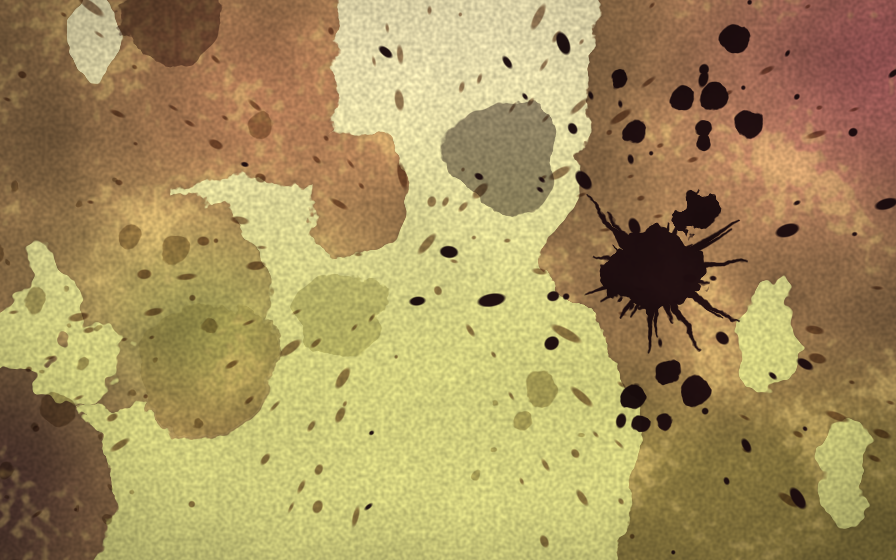
A WebGL 2 fragment shader for this texture:

```glsl
#version 300 es
precision highp float;
// Stained paper: ragged washes of tan, rose and green around a pale centre,
// with translucent blots, an ink splat, thrown drops and fine grain.
// Distance fields bent by gradient noise; one unit is the canvas height.

uniform vec2 u_resolution;
out vec4 fragColor;

const vec3 PAPER_LOW = vec3(.82, .81, .49), PAPER_HIGH = vec3(.91, .87, .69);
const vec3 TAN = vec3(.69, .53, .34), ROSE = vec3(.74, .41, .41);
const vec3 RUST = vec3(.69, .47, .33), UMBER = vec3(.47, .36, .24);
const vec3 DARK = vec3(.31, .21, .18), GREEN = vec3(.70, .67, .37);
const vec3 OLIVE = vec3(.55, .48, .25), SPONGE = vec3(.82, .71, .43);
const vec3 INK = vec3(.10, .04, .05);
const vec2 HUB = vec2(1.165, .515);  // centre of the ink splat
const float RAGGED = .055;           // coarse bend of wash edges
const float FRAYED = .02;            // fine bend of wash edges
const float GRAIN = .13;
const int RAYS = 26, BIG_DROPS = 13;

vec2 hash2(vec2 p) {
    vec3 a = fract(p.xyx * vec3(.1031, .1030, .0973));
    a += dot(a, a.yzx + 33.33);
    return fract((a.xx + a.yz) * a.zy);
}

float corner(vec2 cell, vec2 offset) {
    float a = 6.2832 * hash2(cell).x;
    return dot(vec2(cos(a), sin(a)), offset);
}

float noise(vec2 p) {
    vec2 i = floor(p), f = p - i, e = vec2(1, 0);
    vec2 u = f * f * (3. - 2. * f);
    return 1.4 * mix(mix(corner(i, f), corner(i + e, f - e), u.x),
                     mix(corner(i + e.yx, f - e.yx), corner(i + 1., f - 1.), u.x), u.y);
}

float fbm(vec2 p) {
    float sum = 0., amp = .5;
    for (int i = 0; i < 4; i++) {
        sum += amp * noise(p);
        p = mat2(1.6, 1.2, -1.2, 1.6) * p + 7.3;
        amp *= .5;
    }
    return sum;
}

float bump(vec2 p, float x, float y, float w, float h) {
    vec2 v = (p - vec2(x, y)) / vec2(w, h);
    return exp(-dot(v, v));
}

float disc(vec2 p, float x, float y, float r) { return length(p - vec2(x, y)) - r; }

// Antialiased fill of a distance field
float fill(float d) {
    float w = 1. / u_resolution.y;
    return 1. - smoothstep(-w, w, d);
}

vec3 tint(float r, float g, float b, float d) { return mix(vec3(1), vec3(r, g, b), fill(d)); }

// Scattered drops, thinning away from a focus and stretched along the throw
float drops(vec2 p, float cells, vec2 focus, vec2 spread, float density, float big, float stretch) {
    vec2 g = p * cells, id = floor(g);
    float d = 1.;
    for (int k = 0; k < 9; k++) {
        vec2 c = id + vec2(k % 3, k / 3) - 1.;
        vec2 h = hash2(c + cells), s = hash2(c + cells + 71.);
        vec2 away = (c + h) / cells - focus, dir = away / (length(away) + .001);
        vec2 v = g - c - h;
        v = vec2(dot(v, dir) / (1. + stretch * s.x), dot(v, vec2(-dir.y, dir.x)));
        float chance = density * bump(away, 0., 0., spread.x, spread.y);
        if (hash2(c + 31.).y < chance) d = min(d, length(v) - mix(.05, big, s.y * s.y * s.y));
    }
    return d / cells;
}

// Torn washes at both sides, with bare patches eaten out of them
float washes(vec2 q, vec2 p) {
    float d = max(q.x - .6, .67 - q.y);
    d = min(d, min(disc(q, .64, .655, .1), disc(q, .37, .34, .12)));
    d = min(d, min(disc(q, .32, .5, .16), disc(q, 0., .12, .21)));
    d = min(d, max(q.x - .3, abs(q.y - .48) - .2));
    float edge = 1.12 - .09 * bump(q, q.x, .55, 1., .08) - .07 * smoothstep(.3, .5, q.y);
    float bare = bump(p, .1, .4, .15, .17) + bump(p, 1.36, .39, .08, .12)
               + bump(p, 1.51, .19, .06, .17) + bump(p, .17, .93, .05, .11);
    return max(min(d, edge - q.x), (fbm(p * 9.) + bare - .66) * .09);
}

vec3 washColour(vec2 p, float mottle) {
    vec3 c = mix(TAN, RUST, bump(p, .45, .8, .3, .25));
    c = mix(c, ROSE, bump(p, 1.62, .9, .34, .3));
    c = mix(c, UMBER, .8 * (bump(p, 0., .8, .28, .3) + bump(p, 1.62, .42, .24, .22)));
    c = mix(c, UMBER, .7 * bump(p, 1.04, .68, .12, .4));
    c = mix(c, OLIVE, step(.8, p.x) * (1. - smoothstep(.15, .45, p.y)));
    c = mix(c, GREEN, bump(p, .37, .42, .27, .2));
    c = mix(c, DARK, bump(p, 0., .12, .2, .26));
    float speckle = smoothstep(.05, .35, mottle + .35 * noise(p * 55.));
    return mix(c, SPONGE, .42 * speckle) * (1. + .35 * mottle);
}

// Splat with tapered rays, big round drops and fine spray
float inkField(vec2 p, float fray) {
    vec2 q = p - HUB + .012 * fray;
    float d = length(q * vec2(.85, 1.1)) - .075 + .07 * fbm(p * 15.);
    for (int i = 0; i < RAYS; i++) {
        vec2 h = hash2(vec2(i, 5));
        float a = float(i) * 2.4 + h.x, len = .08 + .1 * h.y * h.y;
        vec2 dir = vec2(cos(a), sin(a));
        float t = clamp(dot(q, dir) / len, 0., 1.);
        d = min(d, length(q - dir * len * t) - mix(.018, .0015, sqrt(t)));
    }
    for (int i = 0; i < BIG_DROPS; i++) {
        vec2 h = hash2(vec2(i, 19));
        float rise = i % 3 == 0 ? -.16 - .13 * h.y : .17 + .27 * h.y;
        d = min(d, disc(q, .32 * h.x - .13, rise, mix(.013, .027, fract(h.x * 7. + h.y))));
    }
    d = min(d, disc(q + .04 * fray, .08, .11, .036));
    return min(d, drops(p, 15., HUB, vec2(.36), .55, .17, 1.2));
}

void main() {
    vec2 p = gl_FragCoord.xy / u_resolution.y;
    float fray = fbm(p * 24.), mottle = fbm(p * 5. + 40.);
    vec2 q = p + RAGGED * vec2(fbm(p * 6.), fbm(p * 6. + 17.)) + FRAYED * fray;

    // Paper and washes, with a darker drying rim
    vec3 col = mix(PAPER_LOW, PAPER_HIGH, smoothstep(.3, 1., p.y)) * (1. + .08 * mottle);
    float wash = washes(q, p);
    col = mix(col, washColour(p, mottle) * (1. - .13 * exp(-abs(wash) / .006)), fill(wash));

    // Translucent blots and drops
    col *= tint(.85, .84, .76, disc(q, .605, .43, .088));
    col *= tint(.9, .89, .84, disc(q, .37, .34, .115));
    col *= tint(.62, .59, .6, disc(q, .9, .72, .092));
    col *= tint(.62, .56, .56, disc(q, .31, .99, .1));
    vec2 s = p + .012 * fray;
    col *= tint(.75, .7, .63, drops(s, 13., vec2(.06, .3), vec2(.22, .3), 1., .42, .3));
    col *= tint(.78, .74, .66, drops(s, 11., vec2(.98, .25), vec2(.16, .1), .7, .32, .2));
    col *= tint(.62, .52, .46, drops(p, 19., vec2(.75, .55), vec2(.8, .7), .35, .16, 2.5));

    // Grain and darkened borders, then ink
    col *= 1. + GRAIN * (noise(p * 150.) + .5 * noise(p * 70.));
    col *= 1. - .25 * smoothstep(.35, .75, length(gl_FragCoord.xy / u_resolution - .5));
    col = mix(col, INK * (1. + .5 * mottle), .97 * fill(inkField(p, fray)));
    fragColor = vec4(col, 1);
}
```
